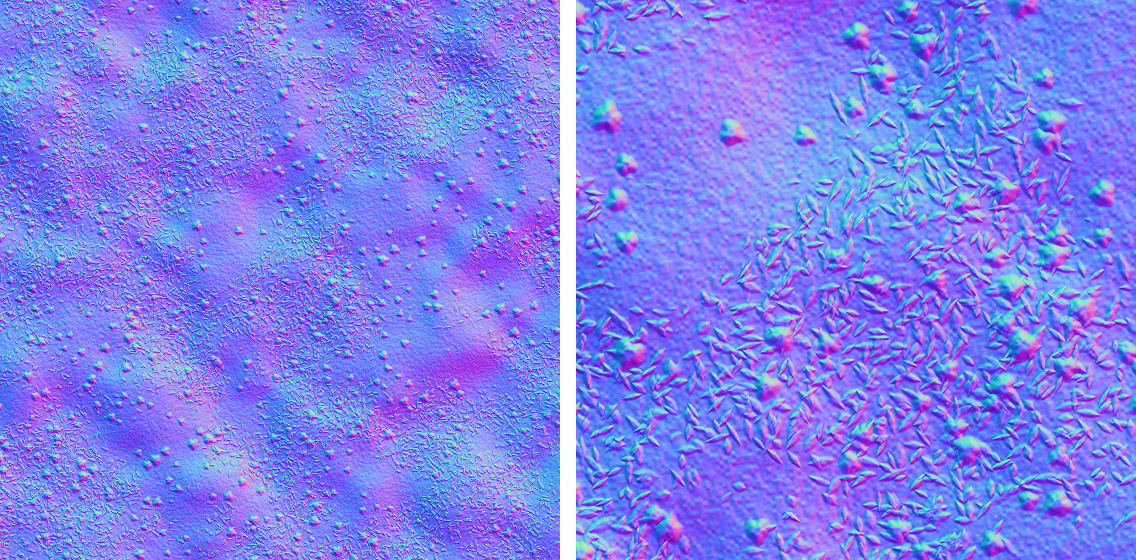
Left, the full canvas; right, a detail of the centre.
Reproduce this texture map procedurally as a three.js fragment shader.

```glsl
// Tangent-space normal map of rolling soil strewn with small leaves and pebbles.
varying vec2 vUv;

const float TAU = 6.2831853;
const float SAMPLE_STEP = 0.001;
const vec3 SLOPE_GAIN = vec3(0.88, 1.0, 0.93);

vec3 hash3(vec2 p) {
  vec3 q = fract(p.xyx * vec3(0.1031, 0.1030, 0.0973));
  q += dot(q, q.yxz + 33.33);
  return fract((q.xxy + q.yzz) * q.zyx);
}

vec2 rotate(vec2 p, float angle) {
  float c = cos(angle), s = sin(angle);
  return vec2(c * p.x + s * p.y, c * p.y - s * p.x);
}

// Value noise with a quintic fade, so that its slope stays smooth
float noise(vec2 p) {
  vec2 cell = floor(p), f = fract(p);
  vec2 fade = f * f * f * (f * (f * 6.0 - 15.0) + 10.0);
  float low = mix(hash3(cell).x, hash3(cell + vec2(1.0, 0.0)).x, fade.x);
  float high = mix(hash3(cell + vec2(0.0, 1.0)).x, hash3(cell + 1.0).x, fade.x);
  return mix(low, high, fade.y);
}

// Two turned octaves, centred on zero
float layeredNoise(vec2 p, float frequency, float gain, float seed) {
  vec2 q = rotate(p, 0.6) * frequency + seed;
  return noise(q) - 0.5 + gain * (noise(rotate(q, 1.1) * 2.1 + 17.0) - 0.5);
}

// Rounded lens with a ridge, 0 at the rim and 1 on top
float leafShape(vec2 p, vec2 halfSize) {
  vec2 u = p / halfSize;
  float tilt = 0.85 + 0.4 * clamp(u.x, -1.0, 1.0);
  return tilt * smoothstep(0.0, 0.8, 1.0 - u.x * u.x - abs(u.y));
}

// Lumpy dome with steep sides
float pebbleShape(vec2 p, float radius, float phase) {
  float angle = atan(p.y, p.x + 0.00001);
  float lump = 1.0 + 0.12 * sin(angle * 3.0 + phase) + 0.07 * sin(angle * 5.0 - phase * 2.0);
  return 1.0 - smoothstep(0.2, 1.0, length(p) / (radius * lump));
}

float leafLayer(vec2 p, float cells, float density, float seed) {
  vec2 q = p * cells;
  float top = 0.0;
  for (int j = -1; j <= 1; j++) {
    for (int i = -1; i <= 1; i++) {
      vec2 id = floor(q) + vec2(float(i), float(j));
      vec3 place = hash3(id + seed);
      vec3 form = hash3(id + seed + 57.0);
      vec2 halfSize = mix(vec2(0.26, 0.12), vec2(0.56, 0.24), form.xy);
      float presence = smoothstep(0.0, 0.12, density - form.z);
      vec2 local = rotate(q - id - place.xy, place.z * TAU);
      top = max(top, presence * leafShape(local, halfSize));
    }
  }
  return top;
}

float pebbleLayer(vec2 p, float cells, float density, float seed) {
  vec2 q = p * cells;
  float top = 0.0;
  for (int j = -1; j <= 1; j++) {
    for (int i = -1; i <= 1; i++) {
      vec2 id = floor(q) + vec2(float(i), float(j));
      vec3 place = hash3(id + seed);
      vec3 form = hash3(id + seed + 91.0);
      float radius = mix(0.21, 0.38, form.x * form.x);
      float presence = smoothstep(0.0, 0.05, density - form.z);
      float dome = pebbleShape(q - id - place.xy, radius, place.z * TAU);
      top = max(top, presence * dome * radius / 0.38);
    }
  }
  return top;
}

float groundHeight(vec2 p) {
  float swell = 0.040 * layeredNoise(p, 8.0, 0.35, 3.0);
  float grain = 0.0010 * layeredNoise(p, 190.0, 0.8, 40.0);
  float litter = clamp(0.55 + 2.2 * layeredNoise(p, 8.0, 0.7, 71.0), 0.03, 1.0);
  float stones = 0.44 + 0.5 * layeredNoise(p, 7.0, 0.7, 23.0);

  // Each leaf layer rests partly on the ones below
  float leaves = 0.0;
  for (int k = 0; k < 5; k++) {
    float n = float(k);
    float layer = leafLayer(rotate(p, n * 0.7), 48.0 + n * 5.0, litter, 13.0 + n * 37.0);
    leaves = max(leaves, layer + 0.45 * leaves * smoothstep(0.0, 0.3, layer));
  }
  float pebbles = pebbleLayer(rotate(p, 0.4), 34.0, stones, 211.0);
  float cover = 0.0021 * leaves * (1.0 - 0.7 * smoothstep(0.0, 0.4, pebbles));
  return swell + grain + cover + 0.0078 * pebbles;
}

vec3 surfaceNormal(vec2 p, float e) {
  float here = groundHeight(p);
  float right = groundHeight(p + vec2(e, 0.0));
  float above = groundHeight(p + vec2(0.0, e));
  return normalize(vec3(here - right, here - above, e) * SLOPE_GAIN);
}

void main() {
  vec3 normal = surfaceNormal(vUv, SAMPLE_STEP);
  gl_FragColor = vec4(normal * 0.5 + 0.5, 1.0);
}
```
